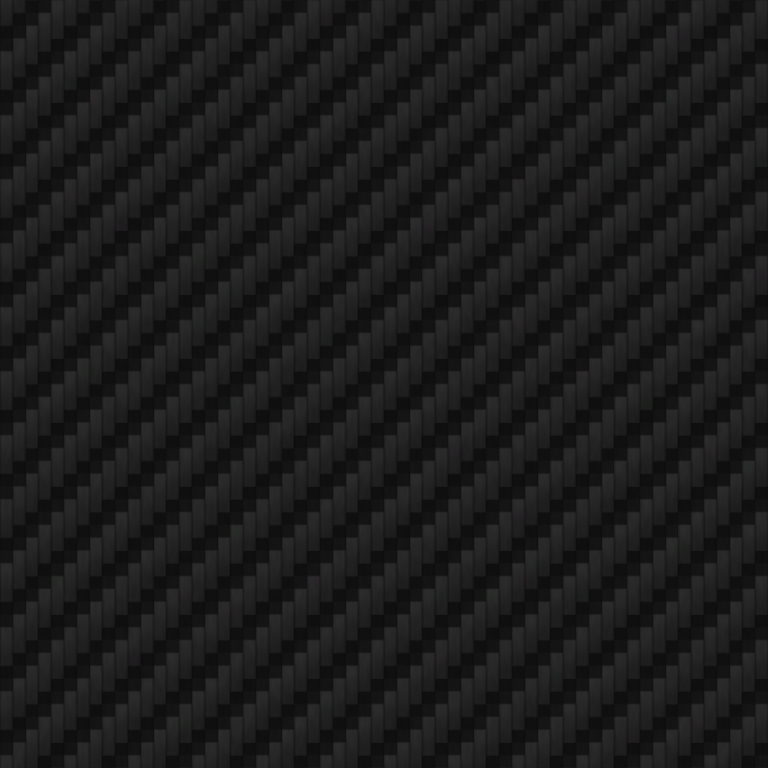
This texture is drawn by a Shadertoy shader. Its source:

```glsl
// Dark carbon-fibre twill: 60 by 60 threads, each upright float covering three
// cells out of five and climbing one cell per column, so diagonals run up right.
// Floats fade towards their foot; wrapping gradient noise adds faint wear and tint.

vec2 hashGradient(vec2 cell, vec2 period) {
    vec2 p = mod(cell, period);
    float h = fract(sin(dot(p, vec2(127.1, 311.7))) * 4375.85);
    return vec2(cos(6.2832 * h), sin(6.2832 * h));
}

// Gradient noise that repeats after a whole number of cells, about -0.7 to 0.7
float wrappedNoise(vec2 uv, vec2 period) {
    vec2 p = uv * period;
    vec2 i = floor(p), f = p - i;
    vec2 w = f * f * f * (f * (f * 6.0 - 15.0) + 10.0);
    vec2 e = vec2(1.0, 0.0);
    float a = dot(hashGradient(i, period), f);
    float b = dot(hashGradient(i + e.xy, period), f - e.xy);
    float c = dot(hashGradient(i + e.yx, period), f - e.yx);
    float d = dot(hashGradient(i + e.xx, period), f - e.xx);
    return mix(mix(a, b, w.x), mix(c, d, w.x), w.y);
}

void mainImage(out vec4 fragColor, in vec2 fragCoord) {
    vec2 uv = fragCoord / iResolution.xy;
    vec2 thread = uv * 60.0;
    float column = floor(thread.x);
    float across = thread.x - column;
    float along = mod(thread.y - column + 2.0, 5.0);
    float soft = max(0.1, 30.0 / min(iResolution.x, iResolution.y));

    // Upright float: a rounded-off bar from 0 to 3 along the thread
    float endDistance = 1.5 - abs(mod(along + 1.0, 5.0) - 2.5);
    float bar = smoothstep(-soft, soft, endDistance);
    float sideDistance = 0.5 - abs(across - 0.5);
    float groove = 1.0 - smoothstep(0.0, 0.08 + soft, sideDistance);

    // Lit at the head, dim at the foot, slightly brighter left of centre
    float barLight = mix(0.118, 0.164, smoothstep(0.2, 2.9, along));
    barLight += 0.008 * (0.5 - across);
    barLight *= 1.0 - 0.25 * groove;

    // Crossing threads: a faint cell above the float, deep shadow below the next
    float crossLight = mix(0.079, 0.061, smoothstep(4.0 - soft, 4.0 + soft, along));
    crossLight *= 1.0 - 0.1 * groove;

    // Uneven sheen, fine vertical fibres and a weak green to purple drift
    float sheen = 1.0 + 0.07 * wrappedNoise(uv, vec2(30.0))
                      + 0.10 * wrappedNoise(uv, vec2(180.0, 60.0));
    float tint = 0.012 * wrappedNoise(uv + 0.37, vec2(48.0)) * (0.3 + 0.7 * bar);
    vec3 color = vec3(mix(crossLight, barLight, bar) * sheen);
    color += tint * vec3(0.6, -0.6, 0.5);

    fragColor = vec4(color, 1.0);
}
```
